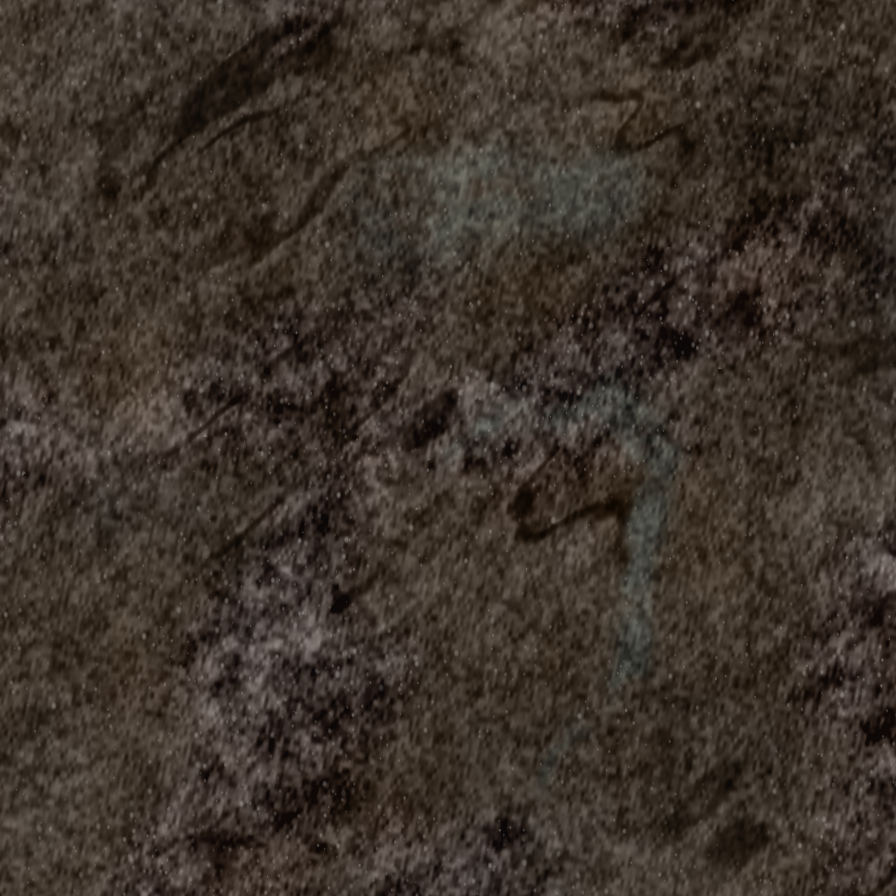
Write a three.js fragment shader that draws this texture.

```glsl
// Rough dark brown rock with slanted cracks, grey-green veins and glinting grains.
varying vec2 vUv;

float hash(vec2 p) {
  vec3 q = fract(vec3(p.xyx) * 0.1031);
  q += dot(q, q.yzx + 33.33);
  return fract((q.x + q.y) * q.z);
}

float noise(vec2 p) {
  vec2 i = floor(p), f = fract(p);
  f = f * f * (3.0 - 2.0 * f);
  return mix(mix(hash(i), hash(i + vec2(1.0, 0.0)), f.x),
             mix(hash(i + vec2(0.0, 1.0)), hash(i + 1.0), f.x), f.y);
}

float fbm(vec2 p) {
  float sum = 0.0, weight = 0.5;
  for (int i = 0; i < 4; i++) {
    sum += weight * noise(p);
    p = mat2(1.6, 1.2, -1.2, 1.6) * p + 17.3;
    weight *= 0.5;
  }
  return sum / 0.9375;
}

mat2 rotation(float angle) {
  float c = cos(angle), s = sin(angle);
  return mat2(c, -s, s, c);
}

float segment(vec2 p, vec2 a, vec2 b) {
  vec2 along = b - a;
  return length(p - a - along * clamp(dot(p - a, along) / dot(along, along), 0.0, 1.0));
}

// Scattered glints, one candidate per cell
float glints(vec2 uv, float cells, float share) {
  vec2 p = uv * cells, home = floor(p);
  float light = 0.0;
  for (int y = -1; y <= 1; y++) {
    for (int x = -1; x <= 1; x++) {
      vec2 cell = home + vec2(float(x), float(y));
      vec2 centre = cell + vec2(hash(cell + 3.1), hash(cell + 8.7));
      float radius = mix(0.2, 0.45, hash(cell + 21.4));
      vec2 offset = (p - centre) * vec2(1.15, 0.8);
      float spot = 1.0 - smoothstep(radius * 0.2, radius, length(offset));
      light = max(light, spot * step(hash(cell + 40.9), share) * mix(0.4, 1.0, hash(cell + 5.6)));
    }
  }
  return light;
}

// Soft patch and bent vein of grey-green mineral
float mineral(vec2 uv) {
  vec2 p = uv + 0.09 * (vec2(fbm(uv * 9.0), fbm(uv * 9.0 + 31.0)) - 0.5);
  float patchDist = segment(p, vec2(0.45, 0.77), vec2(0.67, 0.77));
  float vein = segment(p, vec2(0.51, 0.49), vec2(0.68, 0.57)) + 0.008;
  vein = min(vein, segment(p, vec2(0.68, 0.57), vec2(0.73, 0.47)));
  vein = min(vein, segment(p, vec2(0.73, 0.47), vec2(0.71, 0.26)));
  vein = min(vein, segment(p, vec2(0.71, 0.26), vec2(0.61, 0.15)) + 0.012);
  float amount = max(0.85 * (1.0 - smoothstep(0.02, 0.085, patchDist)),
                     1.0 - smoothstep(0.008, 0.036, vein));
  return amount * smoothstep(0.15, 0.6, fbm(uv * 24.0 + 5.0));
}

void main() {
  vec2 uv = vUv;
  vec2 slanted = rotation(0.68) * (uv + 0.05 * (fbm(uv * 6.0) - 0.5));

  // Broad relief and coarse zones
  float relief = fbm(slanted * vec2(4.0, 8.0) + 12.0);
  float rough = smoothstep(0.38, 0.62, fbm(slanted * vec2(3.0, 5.0) + 47.0));
  float green = mineral(uv);
  float light = 0.25 + 0.16 * (relief - 0.5);

  // Pitted clumps
  float clump = fbm(slanted * vec2(26.0, 38.0));
  light += (clump - 0.5) * mix(0.16, 0.38, rough);
  float pits = smoothstep(0.56, 0.74, fbm(uv * 34.0 + 70.0));
  light -= pits * mix(0.03, 0.11, rough) * (1.0 - 0.7 * green);

  // Broken diagonal cracks, lit along one edge
  float ridge = fbm(slanted * vec2(3.2, 9.0) + 83.0) - 0.5;
  float broken = smoothstep(0.46, 0.64, fbm(slanted * vec2(6.0, 9.0) + 29.0));
  float crack = (1.0 - smoothstep(0.005, 0.045, abs(ridge))) * broken;
  float lip = (1.0 - smoothstep(0.0, 0.05, abs(ridge - 0.07))) * broken;
  light += 0.03 * lip - 0.12 * crack * (1.0 - 0.8 * green);

  // Fine upright grain
  vec2 leaning = rotation(-0.2) * uv;
  float grain = 0.2 * (noise(leaning * vec2(270.0, 150.0)) - 0.5);
  grain += 0.15 * (noise(leaning * vec2(140.0, 95.0) + 9.0) - 0.5);
  light += grain * mix(0.8, 1.15, rough) * (1.0 - 0.5 * crack);
  light = max(light, 0.05 + 0.15 * max(grain, 0.0));

  // Brown stone, with rusty, violet and green tints
  float hue = fbm(uv * 7.0 + 60.0) - 0.5;
  vec3 colour = light + vec3(0.0, -0.04, -0.078) * smoothstep(-0.05, 0.16, light);
  colour += vec3(0.03, 0.0, -0.03) * hue + vec3(0.0, -0.004, 0.012) * rough;
  vec3 greenStone = (light + 0.04) * vec3(1.0, 1.04, 0.95);
  colour = mix(colour, greenStone, 0.85 * green);

  // Glinting crystals
  float glint = glints(uv, 95.0, mix(0.03, 0.13, rough));
  glint = max(glint, 0.75 * glints(uv + 0.37, 150.0, mix(0.04, 0.12, rough)));
  colour = mix(colour, vec3(0.62, 0.6, 0.58), 0.55 * glint * (1.0 - 0.6 * crack));

  gl_FragColor = vec4(clamp(colour, 0.0, 1.0), 1.0);
}
```
